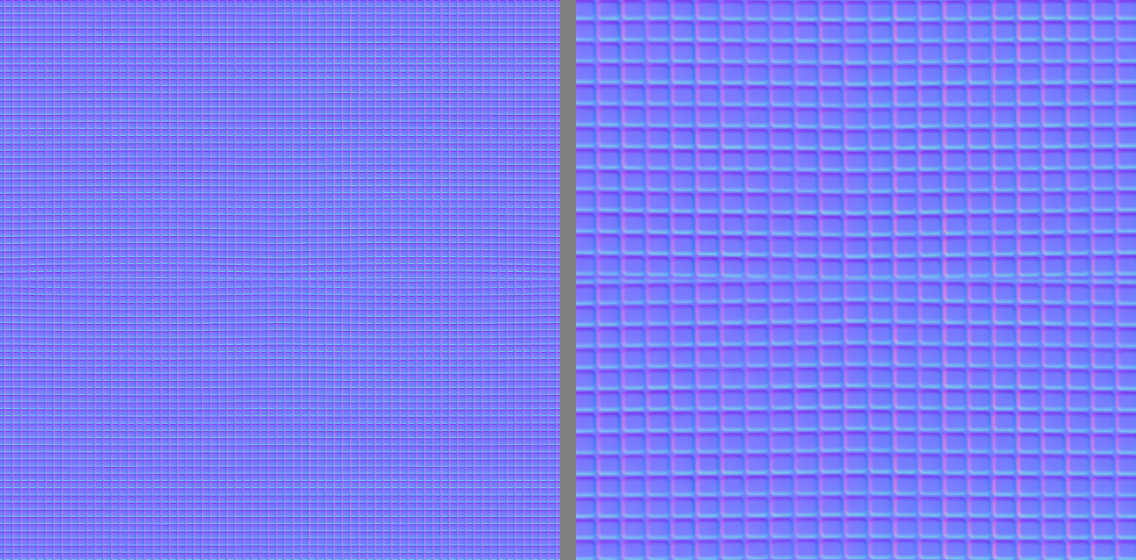
Left, the full canvas; right, a detail of the centre.
Write a three.js fragment shader that draws this texture map.

```glsl
// Normal map of a fine mesh: thin raised bars around rounded flat panes, mirrored about both centre lines.
varying vec2 vUv;

const vec2 CELLS = vec2(68.0, 78.0);       // repeats across and up
const float CORNER = 0.25;                 // pane corner radius, in cell widths
const float CREST = 0.05;                  // rise from crest to steepest flank
const vec2 RIM = vec2(0.10, 0.20);         // where the flank levels out to the pane
const float LEFT_SLOPE = 0.24;             // tilt of the flanks facing left
const float RIGHT_SLOPE = 0.40;            // tilt of the flanks facing right
const float UP_SLOPE = 0.50;               // tilt of the flanks facing up
const float DOWN_SLOPE = 0.42;             // tilt of the flanks facing down
const vec2 PANE_SAG = vec2(0.07, 0.07);    // tilt gained across each pane
const vec2 PANE_LEAN = vec2(-0.04, -0.04); // constant tilt of the sheet
const float SEAM_BEND = 0.003;             // bowing of rows beside the centre seam
const float BEND_FADE = 7.0;
const float SEAM_WIDTH = 0.002;
const float WOBBLE = 0.0004;               // unevenness of the bars
const float BROAD_TILT = 0.045;            // slow change of tilt over the sheet
const float GRAIN = 0.04;
const float SAMPLE_STEP = 1.0 / 1024.0;    // spacing of the smoothing samples
const float PI = 3.14159265;

float hash(vec2 p) {
  p = fract(p * vec2(0.1031, 0.1137));
  p += dot(p, p.yx + 33.33);
  return fract((p.x + p.y) * p.x * 97.3);
}

float noise(vec2 p) {
  vec2 i = floor(p);
  vec2 f = fract(p);
  f = f * f * (3.0 - 2.0 * f);
  return mix(mix(hash(i), hash(i + vec2(1.0, 0.0)), f.x),
             mix(hash(i + vec2(0.0, 1.0)), hash(i + vec2(1.0, 1.0)), f.x), f.y);
}

// Tilt of the rounded rim around a pane; s is the signed offset from the nearest bars
vec2 rimSlope(vec2 s) {
  vec2 inset = abs(s) * vec2(1.0, CELLS.x / CELLS.y);
  vec2 toCorner = max(CORNER - inset, 0.0);
  float reach = length(toCorner);
  float depth = CORNER - reach;
  float steep = smoothstep(-0.01, CREST, depth) * (1.0 - smoothstep(RIM.x, RIM.y, depth));
  return sign(s) * toCorner / max(reach, 0.001) * steep;
}

vec3 meshNormal(vec2 uv) {
  // Mirrored coordinates, with rows bowed towards the seam at the middle
  vec2 side = vec2(uv.x < 0.5 ? -1.0 : 1.0, uv.y < 0.5 ? -1.0 : 1.0);
  vec2 d = abs(uv - 0.5);
  float bend = SEAM_BEND * sin(2.0 * PI * d.x) * exp(-BEND_FADE * d.y);
  vec2 wobble = WOBBLE * (vec2(noise(d * 23.0), noise(d * 19.0 + 7.0)) - 0.5);
  vec2 grid = (d - vec2(0.0, bend) + wobble) * CELLS + vec2(0.5, 0.0);

  // Signed offset from the nearest bar, and that bar's index
  vec2 bar = floor(grid + 0.5);
  vec2 s = (grid - bar) * side;
  vec2 id = bar * side + 100.0;

  // Rims, uneven from bar to bar and along each bar
  vec2 strength = vec2(0.7 + 0.6 * hash(vec2(id.x, 3.0)),
                       0.85 + 0.3 * hash(vec2(5.0, id.y)));
  strength *= 0.8 + 0.4 * noise(uv * 67.0);
  vec2 slope = rimSlope(s) * strength;
  float warmSide = smoothstep(0.49, 0.53, uv.x) * (1.0 - smoothstep(0.55, 0.95, uv.x));
  slope.x *= slope.x < 0.0 ? LEFT_SLOPE * (1.2 - 0.4 * warmSide)
                           : RIGHT_SLOPE * (1.0 + 0.6 * warmSide);
  slope.y *= slope.y < 0.0 ? DOWN_SLOPE : UP_SLOPE;

  // Gently sagging panes
  slope += PANE_SAG * sign(s) * (1.0 - 2.0 * abs(s)) + PANE_LEAN;

  // Soften the fold along the seam
  slope.y = mix(0.16, slope.y, smoothstep(0.0, SEAM_WIDTH, d.y));

  // Broad undulation: the left of each half leans right
  float across = cos(2.0 * PI * uv.x) * 0.3 - side.x * (0.5 - d.x);
  float up = noise(vec2(uv.x * 3.0, d.y * 14.0)) - 0.5;
  slope += BROAD_TILT * vec2(across, up - 0.5 * across);

  // Fine surface wear
  slope += GRAIN * (vec2(noise(uv * 210.0), noise(uv * 210.0 + 40.0)) - 0.5);
  return normalize(vec3(slope, 1.0));
}

void main() {
  vec3 normal = vec3(0.0);
  for (int j = 0; j < 2; j++) {
    for (int i = 0; i < 2; i++) {
      vec2 offset = (vec2(float(i), float(j)) - 0.5) * SAMPLE_STEP;
      normal += 0.25 * meshNormal(vUv + offset);
    }
  }
  gl_FragColor = vec4(normal * 0.5 + 0.5, 1.0);
}
```
